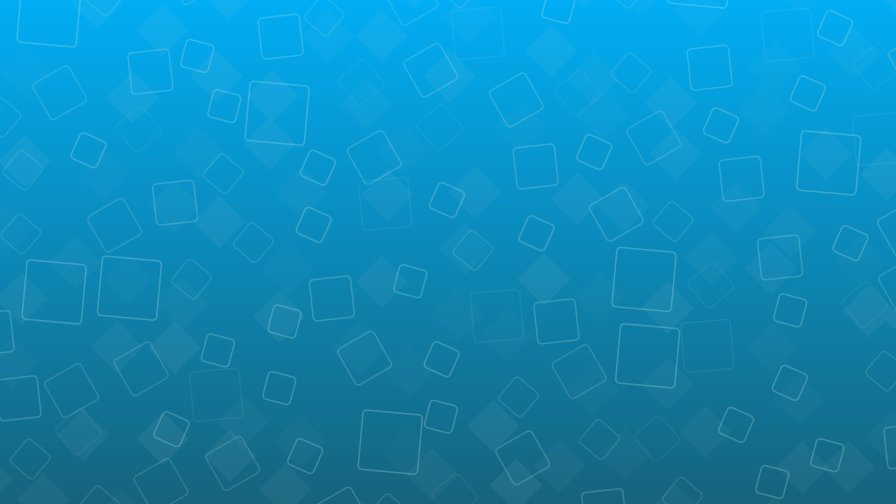
This background is drawn by a Shadertoy shader. Its source:

```glsl
// Blue vertical gradient scattered with faint diamonds and tilted rounded outlines.

// Lengths are in canvas heights, angles in radians (counter-clockwise).
const vec3 TOP_COLOR = vec3(0.005, 0.680, 0.955);
const vec3 BOTTOM_COLOR = vec3(0.085, 0.390, 0.485);
const vec3 DIAMOND_TINT = vec3(0.68, 0.82, 0.86);
const vec3 LINE_TINT = vec3(0.78, 0.93, 0.90);

const float DIAMOND_CELL = 0.149;
const float DIAMOND_RADIUS = 0.052;
const float DIAMOND_JITTER = 0.62;
const vec2 DIAMOND_ALPHA = vec2(0.025, 0.085);

const float OUTLINE_CELL = 0.139;
const float OUTLINE_JITTER = 0.44;
const float CORNER_RADIUS = 0.008;
const float LINE_WIDTH = 0.0030;

// Outline kinds: half side, tilt, opacity.
const int KIND_COUNT = 9;
const vec3 KINDS[KIND_COUNT] = vec3[](
    vec3(0.059, -0.09, 0.25),
    vec3(0.041, 0.11, 0.21),
    vec3(0.041, 0.52, 0.20),
    vec3(0.041, 0.52, 0.16),
    vec3(0.028, -0.42, 0.24),
    vec3(0.028, -0.26, 0.24),
    vec3(0.030, -0.70, 0.13),
    vec3(0.049, 0.09, 0.07),
    vec3(0.034, 0.70, 0.06)
);

vec3 hash3(vec2 cell) {
    vec3 p = fract(cell.xyx * vec3(0.1031, 0.1030, 0.0973));
    p += dot(p, p.yxz + 33.33);
    return fract((p.xxy + p.yzz) * p.zyx);
}

mat2 rotation(float angle) {
    float c = cos(angle), s = sin(angle);
    return mat2(c, s, -s, c);
}

float roundedSquare(vec2 p, float halfSide, float radius) {
    vec2 q = abs(p) - halfSide + radius;
    return length(max(q, 0.0)) + min(max(q.x, q.y), 0.0) - radius;
}

float coverage(float dist, float pixel) {
    return clamp(0.5 - dist / pixel, 0.0, 1.0);
}

// Jittered centre of a cell, in cell units.
vec2 scatter(vec2 cell, vec2 random, float jitter) {
    return cell + 0.5 + (random - 0.5) * jitter;
}

vec3 addDiamonds(vec3 color, vec2 p, float pixel) {
    // The lattice is turned so that its rows do not show.
    mat2 turn = rotation(0.38);
    vec2 q = turn * p / DIAMOND_CELL;
    for (int y = -1; y <= 1; y++)
    for (int x = -1; x <= 1; x++) {
        vec2 cell = floor(q) + vec2(x, y);
        vec3 random = hash3(cell + 71.0);
        vec2 offset = (q - scatter(cell, random.xy, DIAMOND_JITTER)) * DIAMOND_CELL;
        vec2 local = abs(offset * turn);
        float dist = (local.x + local.y - DIAMOND_RADIUS) * 0.7071;
        float alpha = mix(DIAMOND_ALPHA.x, DIAMOND_ALPHA.y, random.z);
        color = mix(color, DIAMOND_TINT, alpha * coverage(dist, pixel));
    }
    return color;
}

vec3 addOutlines(vec3 color, vec2 p, float pixel) {
    mat2 turn = rotation(-0.27);
    vec2 q = turn * p / OUTLINE_CELL;
    for (int y = -1; y <= 1; y++)
    for (int x = -1; x <= 1; x++) {
        vec2 cell = floor(q) + vec2(x, y);
        vec3 random = hash3(cell + 137.0);
        vec3 kind = KINDS[min(int(random.z * float(KIND_COUNT)), KIND_COUNT - 1)];
        vec2 offset = (q - scatter(cell, random.xy, OUTLINE_JITTER)) * OUTLINE_CELL;
        vec2 local = (offset * turn) * rotation(kind.y);
        float edge = abs(roundedSquare(local, kind.x, CORNER_RADIUS));
        float line = coverage(edge - 0.5 * LINE_WIDTH, pixel);
        color = mix(color, LINE_TINT, kind.z * line);
    }
    return color;
}

void mainImage(out vec4 fragColor, in vec2 fragCoord) {
    float pixel = 1.0 / iResolution.y;
    vec2 p = fragCoord * pixel;

    vec3 color = mix(BOTTOM_COLOR, TOP_COLOR, p.y);
    color = addDiamonds(color, p, pixel);
    color = addOutlines(color, p, pixel);
    fragColor = vec4(color, 1.0);
}
```
